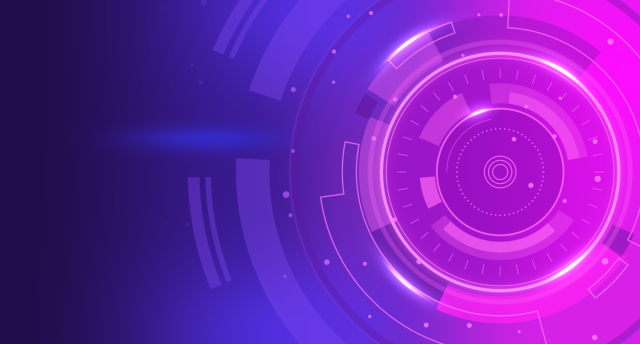
Give the GLSL for this background, as a Shadertoy shader.

```glsl
float fill(float d) {
    float px = 0.8 / iResolution.y;
    return 1.0 - smoothstep(-px, px, d);
}

float line(float d, float halfWidth) { return fill(abs(d) - halfWidth); }

float glow(vec2 offset, vec2 size) {
    offset /= size;
    return exp(-dot(offset, offset));
}

// Smallest angle between two directions, in degrees
float turn(float a, float b) { return abs(mod(a - b + 180.0, 360.0) - 180.0); }

// Distance to a ring sector; polar = (radius, degrees)
float sector(vec2 polar, float r0, float r1, float a0, float a1) {
    float radial = abs(polar.x - 0.5 * (r0 + r1)) - 0.5 * (r1 - r0);
    float angular = radians(turn(polar.y, 0.5 * (a0 + a1)) - 0.5 * (a1 - a0)) * polar.x;
    return max(radial, angular);
}

float glint(vec2 polar, float radius, float angle) {
    vec2 offset = vec2(polar.x - radius, turn(polar.y, angle));
    return glow(offset, vec2(0.005, 8.0)) + 0.35 * glow(offset, vec2(0.022, 13.0));
}

vec3 hash3(vec2 cell) {
    vec3 q = fract(cell.xyx * vec3(0.1031, 0.1030, 0.0973));
    q += dot(q, q.yxz + 33.33);
    return fract((q.xxy + q.yzz) * q.zyx);
}

vec3 backdrop(vec2 p) {
    vec3 col = mix(vec3(0.13, 0.05, 0.29), vec3(0.22, 0.10, 0.56), smoothstep(0.05, 0.75, p.x));
    col = mix(col, vec3(0.45, 0.15, 0.73), smoothstep(0.7, 1.1, p.x));
    col = mix(col, vec3(0.84, 0.13, 0.91), smoothstep(1.05, 1.6, p.x));
    vec3 blue = vec3(0.34, 0.20, 0.95);
    col = mix(col, blue, 0.8 * glow(p - vec2(0.92, 0.98), vec2(0.33, 0.25)));
    col = mix(col, blue, 0.8 * glow(p - vec2(0.86, 0.03), vec2(0.36, 0.22)));
    col = mix(col, vec3(0.20, 0.18, 0.85), 0.75 * glow(p - vec2(0.60, 0.597), vec2(0.2, 0.035)));
    return mix(col, vec3(1.0, 0.05, 1.0), 0.9 * glow(p - vec2(1.82, 0.78), vec2(0.28, 0.36)));
}

void mainImage(out vec4 fragColor, in vec2 fragCoord) {
    vec2 p = fragCoord / iResolution.y;
    vec2 q = p - vec2(1.454, 0.5);
    float r = length(q);
    vec2 polar = vec2(r, degrees(atan(q.y, q.x)));
    vec3 col = backdrop(p);
    vec3 violet = vec3(0.48, 0.27, 0.93);
    vec3 pink = vec3(1.0, 0.40, 0.97);
    vec3 shade = vec3(0.38, 0.08, 0.62);

    // Wide outer arcs
    float wide = min(sector(polar, 0.671, 0.768, 177.0, 250.0), sector(polar, 0.671, 0.768, 100.0, 162.0));
    col = mix(col, violet, 0.42 * fill(wide));
    for (float i = 0.0; i < 2.0; i++) {
        float r0 = mix(0.874, 0.841, i), r1 = mix(0.908, 0.857, i);
        float bars = min(sector(polar, r0, r1, 181.0, 202.0), sector(polar, r0, r1, 130.0, 157.0));
        col = mix(col, violet, 0.4 * fill(bars));
    }
    col = mix(col, shade, 0.35 * line(r - 0.598, 0.011));
    col = mix(col, violet, 0.25 * line(r - 0.611, 0.003));

    // Segmented collar
    col = mix(col, shade, 0.3 * fill(sector(polar, 0.345, 0.455, 50.0, 118.0)));
    col = mix(col, shade, 0.45 * fill(sector(polar, 0.345, 0.418, 205.0, 245.0)));
    col = mix(col, pink, 0.35 * fill(sector(polar, 0.362, 0.455, 117.0, 148.0)));
    col = mix(col, pink, 0.35 * fill(sector(polar, 0.345, 0.411, 157.0, 205.0)));
    col = mix(col, vec3(1.0, 0.13, 0.96), 0.75 * fill(sector(polar, 0.362, 0.44, 245.0, 326.0)));
    col = mix(col, shade, 0.65 * fill(sector(polar, 0.41, 0.455, 150.0, 158.0)));
    col = mix(col, shade, 0.5 * fill(sector(polar, 0.36, 0.43, 325.0, 335.0)));
    col = mix(col, pink, 0.3 * line(r - 0.378, 0.007));

    // Main dial
    vec3 dial = mix(vec3(0.62, 0.07, 0.79), vec3(0.84, 0.06, 0.91), smoothstep(-0.1, 0.3, q.x));
    col = mix(col, dial, 0.8 * fill(r - 0.335));
    col = mix(col, vec3(0.56, 0.04, 0.72), 0.45 * fill(r - 0.184));
    col = mix(col, pink, 0.45 * exp(-abs(r - 0.345) / 0.014));
    col = mix(col, vec3(1.0, 0.58, 1.0), 0.9 * line(r - 0.345, 0.0045));
    col = mix(col, pink, 0.85 * line(r - 0.331, 0.0016));
    float tick = radians(abs(mod(polar.y + 5.0, 10.0) - 5.0)) * r - 0.0013;
    col = mix(col, pink, 0.65 * fill(max(tick, abs(r - 0.287) - 0.0135)));

    // Inner blocks
    col = mix(col, pink, 0.3 * fill(sector(polar, 0.2, 0.258, 10.0, 97.0)));
    col = mix(col, pink, 0.45 * fill(sector(polar, 0.2, 0.234, 10.0, 83.0)));
    col = mix(col, pink, 0.4 * fill(sector(polar, 0.193, 0.256, 116.0, 157.0)));
    col = mix(col, pink, 0.7 * fill(sector(polar, 0.19, 0.234, 184.0, 207.0)));
    col = mix(col, pink, 0.3 * fill(sector(polar, 0.203, 0.256, 218.0, 327.0)));
    col = mix(col, pink, 0.6 * fill(sector(polar, 0.203, 0.234, 225.0, 313.0)));

    // Core rings and dotted circle
    col = mix(col, pink, 0.9 * line(r - 0.184, 0.0025));
    col = mix(col, pink, 0.45 * fill(sector(polar, 0.154, 0.157, 100.0, 180.0)));
    float beadArc = radians(abs(mod(polar.y + 3.0, 6.0) - 3.0)) * r;
    col = mix(col, pink, 0.8 * fill(length(vec2(r - 0.126, beadArc)) - 0.0023));
    for (float i = 0.0; i < 3.0; i++)
        col = mix(col, pink, 0.9 * line(r - 0.022 - 0.012 * i, 0.0016));

    // Outlined plates
    float plates = min(sector(polar, 0.418, 0.459, 169.0, 200.0), sector(polar, 0.418, 0.527, 188.0, 285.0));
    plates = min(plates, sector(polar, 0.42, 0.525, -28.0, 87.0));
    plates = min(plates, sector(polar, 0.425, 0.458, 108.0, 135.0));
    plates = min(plates, sector(polar, 0.426, 0.459, 307.0, 324.0));
    col = mix(col, vec3(0.98, 0.42, 0.98), 0.9 * line(plates, 0.0017));

    // Scattered dots
    vec2 cell = floor(p / 0.13);
    vec3 rnd = hash3(cell + 7.0);
    float radius = mix(0.004, 0.01, rnd.z * rnd.z);
    float dotDist = length(p - (cell + 0.12 + 0.76 * rnd.xy) * 0.13) - radius;
    float present = step(0.45, hash3(cell + 31.0).x) * smoothstep(0.4, 0.9, p.x);
    col = mix(col, mix(violet, vec3(1.0, 0.5, 1.0), smoothstep(0.6, 1.2, p.x)), 0.8 * present * fill(dotDist));

    // Highlights along the rings
    float shine = glint(polar, 0.347, 59.0) + glint(polar, 0.425, 229.0) + glint(polar, 0.343, 306.0);
    shine += glint(polar, 0.462, 126.0) + glint(polar, 0.185, 110.0);
    col += vec3(0.75, 0.7, 0.9) * shine;
    fragColor = vec4(clamp(col, 0.0, 1.0), 1.0);
}
```
